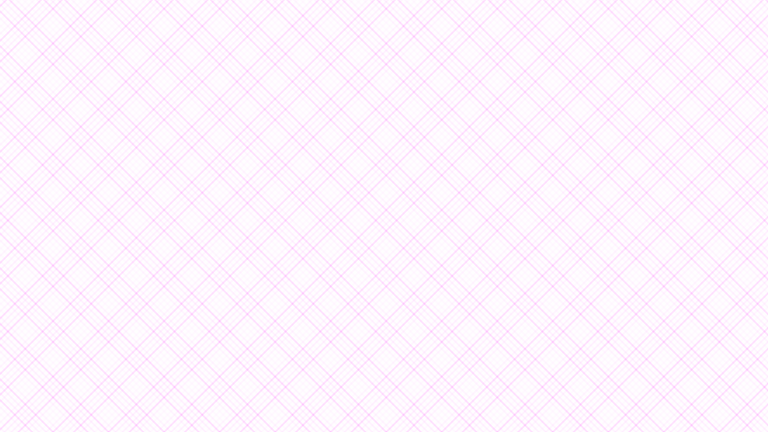
Reproduce this pattern procedurally as a WebGL 2 fragment shader.

```glsl
#version 300 es
precision highp float;
// Pale pink diagonal plaid: paired pinstripes over an even fine weave, crossing at 45 degrees.

uniform vec2 u_resolution;
out vec4 fragColor;

const float DIAMONDS_DOWN = 7.78;            // plaid diamonds per canvas height
const vec2 WHITE_CENTRE = vec2(0.894, 0.554); // one white diamond, in canvas heights
const vec3 PAPER = vec3(1.0, 0.995, 1.0);
const vec3 DYE = vec3(0.0, 1.0, 0.0);         // light absorbed by the pink dye

// Signed distance to the nearest multiple of a period.
float repeatDistance(float x, float period) {
  return (fract(x / period + 0.5) - 0.5) * period;
}

// Share of a pixel covered by a stripe centred on zero.
float stripe(float d, float width, float pixel) {
  float right = min(d + 0.5 * pixel, 0.5 * width);
  float left = max(d - 0.5 * pixel, -0.5 * width);
  return max(right - left, 0.0) / pixel;
}

// Dye strength across one family of threads; t counts plaid periods.
float threads(float t, float pixel) {
  float d = abs(repeatDistance(t, 1.0)); // 0 in the white band, 0.5 in the pink band
  float weave = stripe(repeatDistance(t - 0.0625, 0.125), 0.045, pixel);
  float outer = stripe(d - 0.1875, 0.040, pixel);
  float strong = stripe(d - 0.3125, 0.042, pixel);
  float inner = stripe(d - 0.4375, 0.040, pixel);
  return 0.018 * weave + 0.018 * outer + 0.095 * strong + 0.030 * inner;
}

void main() {
  // Rotate by 45 degrees: each diamond diagonal spans one period on both axes.
  vec2 p = (gl_FragCoord.xy / u_resolution.y - WHITE_CENTRE) * DIAMONDS_DOWN;
  vec2 t = vec2(p.x + p.y, p.x - p.y);
  float pixel = 1.4142 * DIAMONDS_DOWN / u_resolution.y;

  // Both thread families stain the paper where they cross.
  float dye = threads(t.x, pixel) + threads(t.y, pixel);
  fragColor = vec4(PAPER - DYE * dye, 1.0);
}
```
